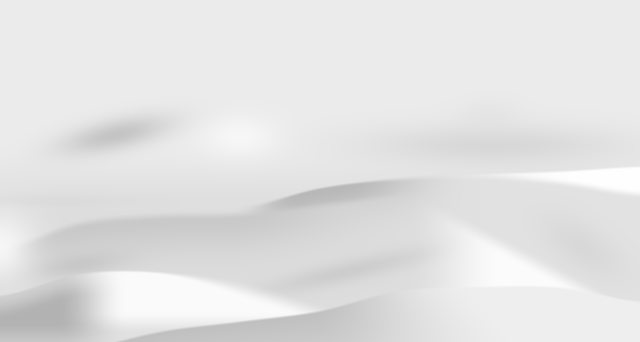
This background is drawn by a WebGL 2 fragment shader. Its source:

```glsl
#version 300 es
precision highp float;
// Draws pale, misty dunes in soft greys beneath a plain light sky.

uniform vec2 u_resolution;
out vec4 fragColor;

// Grey levels
const float SKY = 0.922;
const float MIST = 0.875;
const float SAND = 0.865;
const float SHADOW = 0.72;
const float DUSK = 0.785;
const float GLOW = 0.97;
const float WHITE = 0.995;

// Edge softness, as a share of the canvas height
const float CRISP = 0.005;
const float SOFT = 0.014;

// Crest heights at nine even steps from left to right
const float STREAK[9] = float[9](0.44, 0.44, 0.45, 0.46, 0.47, 0.479, 0.490, 0.498, 0.512);
const float RIDGE[9] = float[9](0.390, 0.385, 0.385, 0.390, 0.449, 0.476, 0.483, 0.466, 0.432);
const float SHELF[9] = float[9](0.270, 0.346, 0.368, 0.373, 0.398, 0.429, 0.450, 0.450, 0.430);
const float BANK[9] = float[9](0.134, 0.198, 0.202, 0.156, 0.083, 0.02, -0.05, -0.1, -0.1);
const float FRONT[9] = float[9](-0.10, -0.03, 0.029, 0.059, 0.090, 0.149, 0.161, 0.159, 0.117);

// Smooth Catmull-Rom curve through the crest heights
float crest(float h[9], float x) {
    float t = clamp(x, 0.0, 1.0) * 8.0;
    int i = min(int(t), 7);
    float f = t - float(i);
    float a = h[max(i - 1, 0)], b = h[i], c = h[i + 1], d = h[min(i + 2, 8)];
    return b + 0.5 * f * (c - a + f * (2.0 * a - 5.0 * b + 4.0 * c - d
         + f * (3.0 * (b - c) + d - a)));
}

// Coverage of the area below a crest, from the depth under it
float below(float depth, float softness) {
    return smoothstep(-softness, softness, depth);
}

// Soft sheared ellipse
float blob(vec2 p, vec2 centre, vec2 radius, float slope) {
    vec2 d = p - centre;
    d.y -= slope * d.x;
    d /= radius;
    return exp(-dot(d, d));
}

float falloff(float depth, float reach) {
    float d = max(depth, 0.0) / reach;
    return exp(-d * d);
}

void main() {
    vec2 p = gl_FragCoord.xy / u_resolution;

    // Sky sinking into mist
    float shade = mix(MIST, SKY, smoothstep(0.40, 0.58, p.y));
    shade = mix(shade, 0.83, 0.85 * blob(p, vec2(0.77, 0.575), vec2(0.21, 0.060), 0.0));
    shade = mix(shade, 0.87, 0.45 * blob(p, vec2(0.765, 0.66), vec2(0.05, 0.05), 0.0));
    shade = mix(shade, 0.74, 0.85 * blob(p, vec2(0.18, 0.605), vec2(0.085, 0.045), 0.38));
    shade = mix(shade, GLOW, 0.95 * blob(p, vec2(0.375, 0.60), vec2(0.058, 0.060), 0.0));
    shade = mix(shade, 0.84, 0.60 * blob(p, vec2(0.04, 0.41), vec2(0.17, 0.022), 0.0));

    // Bright streak on the right horizon
    float depth = crest(STREAK, p.x) - p.y;
    shade = mix(shade, WHITE, below(depth, CRISP) * smoothstep(0.66, 0.90, p.x));

    // Far ridge with a dark lee side
    depth = crest(RIDGE, p.x) - p.y;
    float lee = smoothstep(0.36, 0.47, p.x) * (1.0 - smoothstep(0.53, 0.74, p.x));
    float tone = mix(SAND, SHADOW, lee * falloff(depth, 0.085));
    tone = mix(tone, 0.90, smoothstep(0.55, 0.85, p.x) * 0.6);
    shade = mix(shade, tone, below(depth, mix(SOFT, CRISP, lee)));

    // Middle shelf, shaded along its crest
    depth = crest(SHELF, p.x) - p.y;
    float reach = 1.0 - smoothstep(0.36, 0.68, p.x);
    tone = mix(SAND, DUSK, falloff(depth, 0.10) * reach);
    shade = mix(shade, tone, below(depth, SOFT) * (1.0 - smoothstep(0.5, 0.7, p.x)));

    // Lights and hollows across the sand
    shade = mix(shade, 0.76, 0.75 * blob(p, vec2(0.12, 0.225), vec2(0.075, 0.035), 0.25));
    shade = mix(shade, 0.76, 0.60 * blob(p, vec2(0.54, 0.205), vec2(0.13, 0.032), 0.42));
    shade = mix(shade, GLOW, 0.95 * blob(p, vec2(0.0, 0.27), vec2(0.055, 0.11), 0.0));
    shade = mix(shade, 0.83, 0.70 * blob(p, vec2(0.91, 0.275), vec2(0.065, 0.075), -0.9));

    // White slope falling to the right
    float edge = 0.315 - 1.0 * (p.x - 0.75);
    float slope = below(edge - p.y, 0.03) * smoothstep(0.64, 0.79, p.x);
    shade = mix(shade, 0.985, slope);

    // Near bank: dark on the left, bright on the right
    depth = crest(BANK, p.x) - p.y;
    float dark = mix(0.81, 0.70, smoothstep(0.0, 0.07, depth));
    dark = mix(dark, 0.80, 1.0 - smoothstep(-0.02, 0.06, p.y));
    float bright = mix(0.88, 0.98, smoothstep(0.02, 0.09, p.y));
    tone = mix(dark, bright, smoothstep(0.09, 0.20, p.x));
    shade = mix(shade, tone, below(depth, mix(CRISP, 0.03, smoothstep(0.24, 0.42, p.x))));

    // Front dune brightening to the right
    depth = crest(FRONT, p.x) - p.y;
    float light = smoothstep(0.46, 0.78, p.x + 0.5 * (p.y - 0.1));
    tone = mix(0.75 + 0.5 * max(depth, 0.0), 0.935, light);
    shade = mix(shade, tone, below(depth, CRISP));

    fragColor = vec4(vec3(shade), 1.0);
}
```
